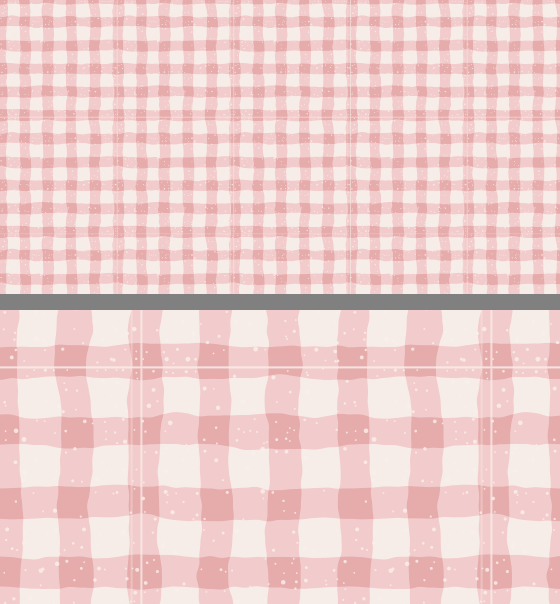
Top: the whole. Bottom: its middle third, enlarged.
Reproduce this pattern procedurally as a Shadertoy shader.

```glsl
float hash(vec2 p) {
    return fract(sin(dot(p, vec2(12.9898, 78.233))) * 43758.5453);
}

// Value noise along a line, repeating after `period` steps
float loopNoise(float t, float period, float seed) {
    float i = floor(t), f = fract(t);
    float a = hash(vec2(mod(i, period), seed));
    float b = hash(vec2(mod(i + 1.0, period), seed));
    return mix(a, b, f * f * (3.0 - 2.0 * f)) - 0.5;
}

// Hand-painted edge offset: slow drift plus small ripples
float wobble(float t, float seed) {
    return 0.085 * loopNoise(t * 2.0, 10.0, seed)
         + 0.03 * loopNoise(t * 6.0, 30.0, seed + 31.0);
}

// Coverage of unit-spaced stripes, each edge wobbling on its own
float stripes(float across, float along, float seed, float px) {
    float id = mod(floor(across), 5.0) + seed;
    float f = fract(across) - 0.5;
    float drift = 0.06 * loopNoise(along, 5.0, id + 70.0);
    float left = -0.225 + drift + wobble(along, id);
    float right = 0.225 + drift + wobble(along, id + 13.0);
    return clamp(min(f - left, right - f) / px + 0.5, 0.0, 1.0);
}

// Scattered paint flecks, one candidate per grid cell
float flecks(vec2 p, float scale, float px) {
    vec2 cell = floor(p * scale);
    vec2 id = mod(cell, 5.0 * scale) + scale;
    vec2 spot = 0.25 + 0.5 * vec2(hash(id + 3.1), hash(id + 8.7));
    float radius = mix(0.012, 0.034, pow(hash(id + 5.3), 3.0));
    float d = length(p - (cell + spot) / scale);
    float present = step(0.72, hash(id + 1.9));
    return present * clamp((radius - d) / px + 0.5, 0.0, 1.0);
}

// Hairline coverage, thinning when narrower than a pixel
vec2 hairline(vec2 d, float px) {
    return clamp((0.015 - abs(d)) / px + 0.5, 0.0, 1.0) * min(1.0, 0.04 / px);
}

void mainImage(out vec4 fragColor, in vec2 fragCoord) {
    // 24 checks across, measured from the top left
    float px = 24.0 / iResolution.x;
    vec2 p = vec2(fragCoord.x, iResolution.y - fragCoord.y) * px;

    vec3 cream = vec3(0.97, 0.93, 0.91);
    vec3 pink = vec3(0.95, 0.80, 0.80);
    vec3 rose = vec3(0.90, 0.67, 0.67);

    // Crossing translucent stripes
    float layers = stripes(p.x + 0.4375, p.y, 2.0, px)
                 + stripes(p.y + 0.5625, p.x, 47.0, px);
    vec3 col = mix(cream, pink, min(layers, 1.0));
    col = mix(col, rose, max(layers - 1.0, 0.0));

    // Pale seams every five checks
    vec2 tile = floor(p / 5.0 + 0.5);
    vec2 d = p - 5.0 * tile - 0.02;
    vec2 strength = vec2(0.75, 1.35 - 0.5 * tile.y) * step(0.5, tile);
    vec2 seam = hairline(d, px) * strength;
    float ghost = hairline(d + 0.14, px).x * 0.35 * step(0.5, tile.x);
    col = mix(col, cream, max(max(seam.x, seam.y), ghost));

    // Worn specks in two sizes of scatter
    float wear = 0.0;
    for (int i = 0; i < 2; i++)
        wear = max(wear, flecks(p, 4.0 + 3.0 * float(i), px));
    col = mix(col, vec3(0.98, 0.94, 0.92), 0.8 * wear);

    fragColor = vec4(col, 1.0);
}
```
